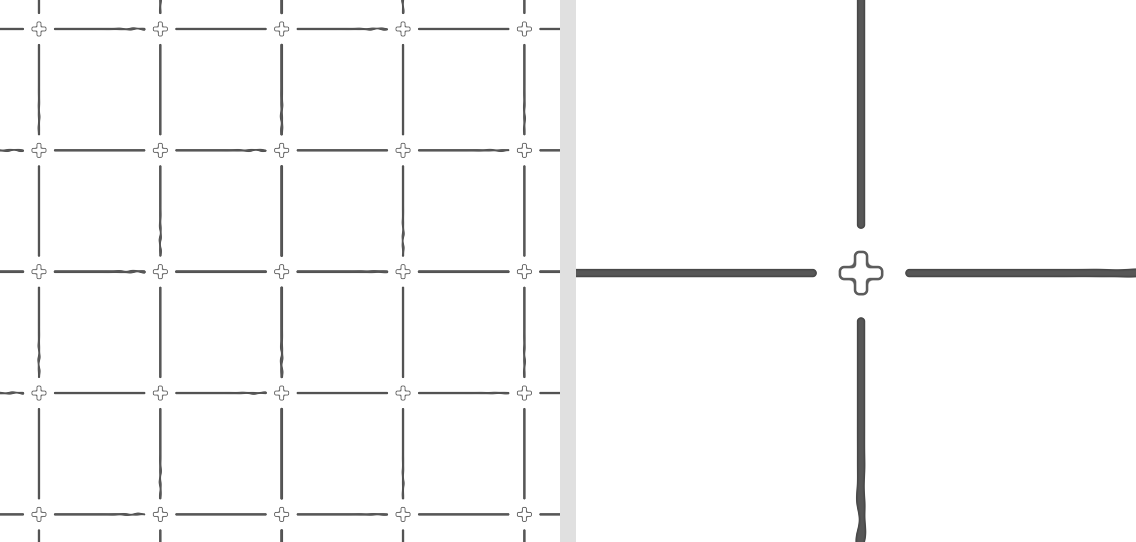
Left: the whole. Right: its middle third, enlarged.
Reproduce this pattern procedurally as a WebGL 2 fragment shader.

```glsl
#version 300 es
precision highp float;
// Draws a grid of worn ink lines that stop short of small outlined plus signs.

uniform vec2 u_resolution;
out vec4 outColor;

float hash(vec2 p) {
  return fract(sin(dot(p, vec2(12.9898, 78.233))) * 43758.55);
}

float roundedBox(vec2 p, vec2 halfSize, float radius) {
  vec2 d = abs(p) - halfSize + radius;
  return length(max(d, 0.0)) + min(max(d.x, d.y), 0.0) - radius;
}

float smoothUnion(float a, float b, float k) {
  float h = max(k - abs(a - b), 0.0) / k;
  return min(a, b) - h * h * k * 0.25;
}

// Distance to the dashes running along q.x; alternate ones wobble near wearAt.
float dash(vec2 q, float parity, float wearAt) {
  vec2 id = vec2(floor(q.x), round(q.y));
  float along = q.x - id.x;
  float across = q.y - id.y;
  float seed = hash(id + parity * 17.0);

  float worn = 1.0 - mod(id.x + id.y + parity, 2.0);
  float spread = (along - wearAt) / 0.13;
  float wear = worn * (0.3 + 0.7 * seed) * exp(-spread * spread);
  across += wear * 0.004 * sin(along * 38.0 + seed * 6.28);
  float radius = 0.0098 + wear * 0.003 * sin(along * 61.0 + seed * 20.0);

  // The middle row and column are a little heavier.
  radius += id.y == 0.0 ? 0.0018 : 0.0;
  return length(vec2(max(abs(along - 0.5) - 0.367, 0.0), across)) - radius;
}

void main() {
  // Grid space: one unit per repeat, with a plus at every whole number.
  vec2 q = (gl_FragCoord.xy / u_resolution.x - vec2(0.503, 0.4827)) / 0.2167;
  float pixel = 1.0 / (0.2167 * u_resolution.x);
  vec3 color = vec3(1.0);

  // Dashes, with a slightly paler core
  float line = min(dash(q, 0.0, 0.8), dash(q.yx, 1.0, 0.27));
  vec3 ink = mix(vec3(0.27), vec3(0.34), smoothstep(0.0, -0.008, line));
  color = mix(color, ink, smoothstep(0.6, -0.6, line / pixel));

  // Hollow plus with rounded arms
  vec2 p = q - round(q);
  float plus = smoothUnion(roundedBox(p, vec2(0.058, 0.0165), 0.012),
                           roundedBox(p, vec2(0.0165, 0.058), 0.012), 0.014);
  float outline = abs(plus) - 0.0036;
  color = mix(color, vec3(0.36), smoothstep(0.6, -0.6, outline / pixel));

  outColor = vec4(color, 1.0);
}
```
